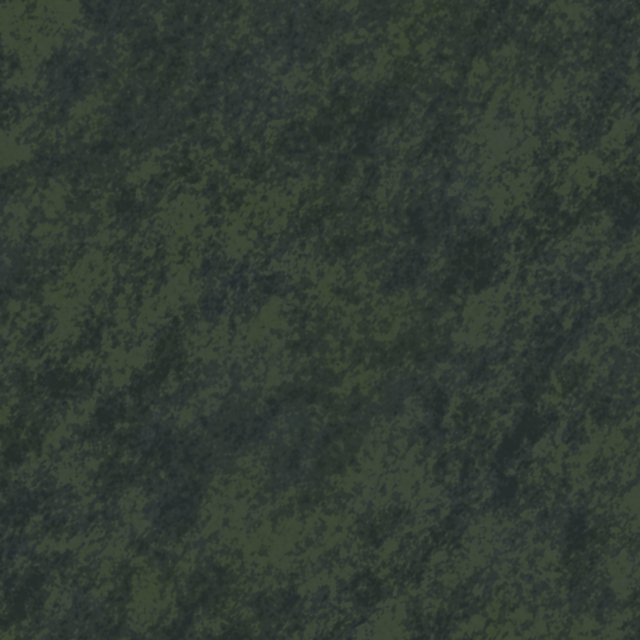
Write a WebGL 2 fragment shader that draws this texture.

```glsl
#version 300 es
precision highp float;

uniform vec2 u_resolution;
out vec4 fragColor;

const vec3 SHADOW = vec3(0.166, 0.201, 0.184);
const vec3 SLATE = vec3(0.220, 0.260, 0.226);
const vec3 MOSS = vec3(0.256, 0.299, 0.217);
const vec3 CREVICE = vec3(0.135, 0.170, 0.164);

float hash(vec2 cell) {
    vec3 q = fract(cell.xyx * vec3(0.1031, 0.1030, 0.0973));
    q += dot(q, q.yzx + 33.33);
    return fract((q.x + q.y) * q.z);
}

float valueNoise(vec2 p) {
    vec2 cell = floor(p);
    vec2 f = fract(p);
    f = f * f * (3.0 - 2.0 * f);
    float low = mix(hash(cell), hash(cell + vec2(1.0, 0.0)), f.x);
    float high = mix(hash(cell + vec2(0.0, 1.0)), hash(cell + vec2(1.0)), f.x);
    return mix(low, high, f.y);
}

mat2 rotation(float angle) {
    float c = cos(angle);
    float s = sin(angle);
    return mat2(c, s, -s, c);
}

// Weighted octaves, each on a turned lattice; centred on zero.
float fractalNoise(vec2 p, int octaves, float gain) {
    mat2 turn = rotation(0.65);
    float sum = 0.0;
    float total = 0.0;
    float weight = 1.0;
    for (int i = 0; i < octaves; i++) {
        sum += weight * (valueNoise(p) - 0.5);
        total += weight;
        weight *= gain;
        p = turn * p * 2.0 + vec2(17.3, 41.7);
    }
    return sum / total;
}

// Stretch the domain along a rising diagonal.
vec2 alongSlope(vec2 p, float angle, float stretch) {
    return rotation(-angle) * p * vec2(1.0 / stretch, 1.0);
}

void main() {
    vec2 uv = gl_FragCoord.xy / min(u_resolution.x, u_resolution.y);

    // Slow drifts in tone, roughness and hue
    vec2 broad = alongSlope(uv, 0.75, 1.5);
    float drift = fractalNoise(broad * 5.0 + 3.1, 3, 0.7);
    float calm = fractalNoise(broad * 3.5 + 27.4, 3, 0.5);
    float hue = fractalNoise(broad * 9.0 + 61.8, 5, 0.85);

    // Rough diagonal surface with slightly wandering direction
    vec2 wander = vec2(valueNoise(uv * 14.0 + 5.0), valueNoise(uv * 14.0 + 52.0)) - 0.5;
    vec2 slope = alongSlope(uv + 0.014 * wander, 0.95, 1.8);
    float surface = fractalNoise(slope * 19.0 + 8.0, 5, 0.88) / 0.092;
    float grain = fractalNoise(uv * 110.0 + 12.0, 2, 1.0) / 0.14;
    float roughness = clamp(0.9 + 1.2 * calm, 0.6, 1.15);
    float tone = roughness * (0.85 * surface + 0.35 * grain) + 1.3 * drift;

    // Slate ground, moss on the raised parts, dark hollows
    vec3 color = mix(SHADOW, SLATE, smoothstep(-2.0, 2.0, tone));
    float moss = smoothstep(-0.1, 1.1, tone + 0.2 * grain + 1.2 * hue);
    float hollow = smoothstep(0.8, 1.9, -tone - 0.15 * grain);
    color = mix(color, MOSS, 0.6 * moss);
    color = mix(color, CREVICE, 0.45 * hollow);

    // Cool and warm patches, fine speckle
    color += hue * vec3(0.006, 0.004, -0.055);
    color += 0.0035 * grain;

    fragColor = vec4(color, 1.0);
}
```
